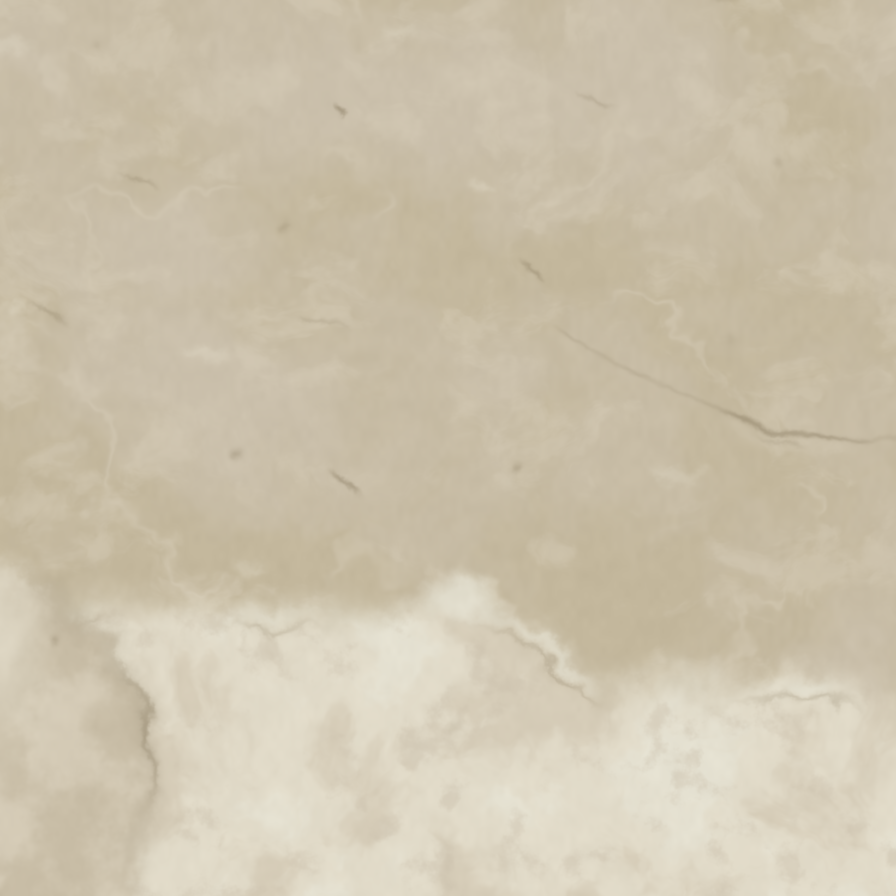
This texture is drawn by a three.js fragment shader. Its source:

```glsl
varying vec2 vUv;

const vec3 TAN = vec3(0.782, 0.738, 0.648);
const vec3 OCHRE = vec3(0.760, 0.712, 0.602);
const vec3 ROSE_GREY = vec3(0.797, 0.755, 0.678);
const vec3 CREAM = vec3(0.832, 0.793, 0.712);
const vec3 PALE = vec3(0.882, 0.856, 0.785);
const vec3 CHALK = vec3(0.908, 0.900, 0.845);
const vec3 CRACK = vec3(0.520, 0.465, 0.360);

float hash(vec2 p) {
  vec3 q = fract(p.xyx * 0.1031);
  q += dot(q, q.yzx + 33.33);
  return fract((q.x + q.y) * q.z);
}

// Evenly spread point with a little jitter
vec2 scatter(float n, float seed) {
  vec2 jitter = vec2(hash(vec2(n, seed)), hash(vec2(seed, n + 7.0)));
  return fract((n + seed) * vec2(0.7549, 0.5698) + 0.15 * jitter);
}

float noise(vec2 p) {
  vec2 i = floor(p), f = fract(p);
  f = f * f * (3.0 - 2.0 * f);
  return mix(mix(hash(i), hash(i + vec2(1, 0)), f.x),
             mix(hash(i + vec2(0, 1)), hash(i + vec2(1, 1)), f.x), f.y);
}

float fbm(vec2 p) {
  float sum = 0.0, amp = 0.5;
  for (int i = 0; i < 5; i++) {
    sum += amp * noise(p);
    p = mat2(0.8, 0.6, -0.6, 0.8) * p * 2.03 + 17.1;
    amp *= 0.55;
  }
  return sum;
}

// Soft stroke around a signed distance
float stroke(float d, float width) {
  return exp(-d * d / (width * width));
}

float band(float x, float lo, float hi, float soft) {
  return smoothstep(lo - soft, lo + soft, x) * (1.0 - smoothstep(hi - soft, hi + soft, x));
}

// Short tapered dash, horizontal before rotation
float dash(vec2 p, float angle, float len, float width) {
  float c = cos(angle), s = sin(angle);
  p = vec2(c * p.x + s * p.y, c * p.y - s * p.x);
  return stroke(p.y, width) * (1.0 - smoothstep(0.2 * len, len, abs(p.x)));
}

// Upper rim of the pale layer
float rimHeight(float x) {
  return 0.325 - 0.075 * smoothstep(0.57, 0.69, x) - 0.02 * smoothstep(0.90, 1.0, x);
}

// Right side of the slab in the lower left corner
float slabSide(float y) {
  return 0.155 - 0.13 * smoothstep(0.20, 0.41, y);
}

// Stained upper coat with small wisps and broken light veins
vec3 upperCoat(vec2 p, vec2 warp) {
  float cloud = fbm(p * 5.5 + warp * 12.0);
  vec3 col = mix(TAN, OCHRE, 0.8 * smoothstep(0.50, 0.76, cloud));
  col = mix(col, ROSE_GREY, 0.8 * smoothstep(0.52, 0.30, cloud));
  float wisp = fbm(p * vec2(17.0, 23.0) + warp * 30.0 + 40.0);
  col = mix(col, CREAM, 0.5 * smoothstep(0.54, 0.82, wisp));
  float vein = stroke(noise(p * 4.0 + warp * 22.0 + 63.0) - 0.5, 0.035);
  return mix(col, CREAM, 0.45 * vein * smoothstep(0.45, 0.75, noise(p * 13.0 + 2.0)));
}

// Exposed chalky layer with beige mottling
vec3 lowerCoat(vec2 p, vec2 warp) {
  float cloud = fbm(p * 9.0 + warp * 20.0 + 70.0);
  vec3 col = mix(PALE, CREAM, 0.9 * smoothstep(0.48, 0.72, cloud));
  col = mix(col, CHALK, 0.6 * smoothstep(0.46, 0.26, cloud));
  float blot = fbm(p * 26.0 + 15.0);
  return mix(col, ROSE_GREY, 0.45 * smoothstep(0.60, 0.84, blot));
}

void main() {
  vec2 uv = vUv;
  vec2 warp = 0.06 * (vec2(fbm(uv * 7.0 + 5.0), fbm(uv * 7.0 + 31.0)) - 0.5);
  vec2 fray = 0.035 * (vec2(fbm(uv * 24.0 + 11.0), fbm(uv * 24.0 + 53.0)) - 0.5);
  vec2 p = uv + warp + fray;

  // Layers, with rims that are crisp in places and faded in others
  float fade = noise(uv * 8.0 + 21.0);
  float rim = rimHeight(p.x) - p.y;
  float side = p.x - slabSide(p.y);
  float slab = (1.0 - smoothstep(-0.012, 0.010, side)) * (1.0 - smoothstep(0.37, 0.40, p.y));
  float pale = smoothstep(-0.012 - 0.03 * fade, 0.012 + 0.05 * fade, rim);
  vec3 col = mix(upperCoat(uv, warp), lowerCoat(uv, warp), pale);
  float mottle = fbm(uv * 14.0 + 90.0);
  vec3 slabCol = mix(TAN, CREAM, smoothstep(0.36, 0.68, mottle));
  slabCol = mix(slabCol, PALE, 0.7 * smoothstep(0.08, 0.01, p.x) * smoothstep(0.10, 0.30, p.y));
  col = mix(col, slabCol, slab);

  // Broken chalk highlight, thin shadow and slab seam
  float patchy = smoothstep(0.52, 0.78, noise(uv * 10.0 + 4.0)) * (1.0 - slab);
  col = mix(col, CHALK, 0.6 * stroke(rim - 0.006, 0.008) * patchy);
  col = mix(col, CRACK, 0.20 * stroke(rim - 0.020, 0.004) * patchy);
  col = mix(col, CRACK, 0.38 * stroke(side, 0.005) * band(p.y, 0.14, 0.24, 0.05));
  col = mix(col, CRACK, 0.14 * stroke(side, 0.014) * band(p.y, 0.04, 0.36, 0.04));

  // Bright flake on the rim
  vec2 flake = (p - vec2(0.52, 0.335)) / vec2(0.048, 0.034);
  col = mix(col, CHALK, 0.75 * (1.0 - smoothstep(0.3, 1.2, length(flake))));

  // Long broken crack sweeping down to the right edge
  float reach = (1.0 - uv.x) / 0.36;
  float sweep = uv.y + 0.4 * (warp.y + fray.y) - 0.505 - 0.115 * reach * reach;
  float along = smoothstep(0.61, 0.66, uv.x);
  float broken = smoothstep(0.25, 0.75, noise(vec2(uv.x * 24.0, 8.0)));
  col = mix(col, CRACK, (0.12 + 0.38 * broken) * stroke(sweep, 0.0032) * along);
  col = mix(col, CREAM, 0.30 * stroke(sweep + 0.010, 0.008) * along * broken);

  // Scattered hairlines, chalk scuffs and pits
  for (int i = 0; i < 9; i++) {
    float n = float(i);
    float size = hash(vec2(n, 60.0)), tilt = hash(vec2(n, 81.0));
    vec2 d = uv + 0.7 * fray - scatter(n, 3.0) * vec2(1.0, 0.60) - vec2(0.0, 0.40);
    float line = dash(d, -0.8 * tilt, 0.012 + 0.030 * size, 0.0032);
    col = mix(col, CRACK, (0.10 + 0.36 * tilt * tilt) * line);
    float smear = dash(p - scatter(n, 29.0), 0.8 * (tilt - 0.5), 0.015 + 0.030 * size, 0.007);
    col = mix(col, PALE, 0.35 * smear);
    vec2 pit = uv + 0.5 * fray - scatter(n, 47.0);
    col = mix(col, CRACK, 0.32 * size * stroke(length(pit), 0.004 + 0.004 * tilt));
  }

  // Fine soft grain
  float grain = noise(uv * vec2(150.0, 95.0)) + noise(uv * 60.0 + 9.0) - 1.0;
  gl_FragColor = vec4(col + 0.012 * grain, 1.0);
}
```
